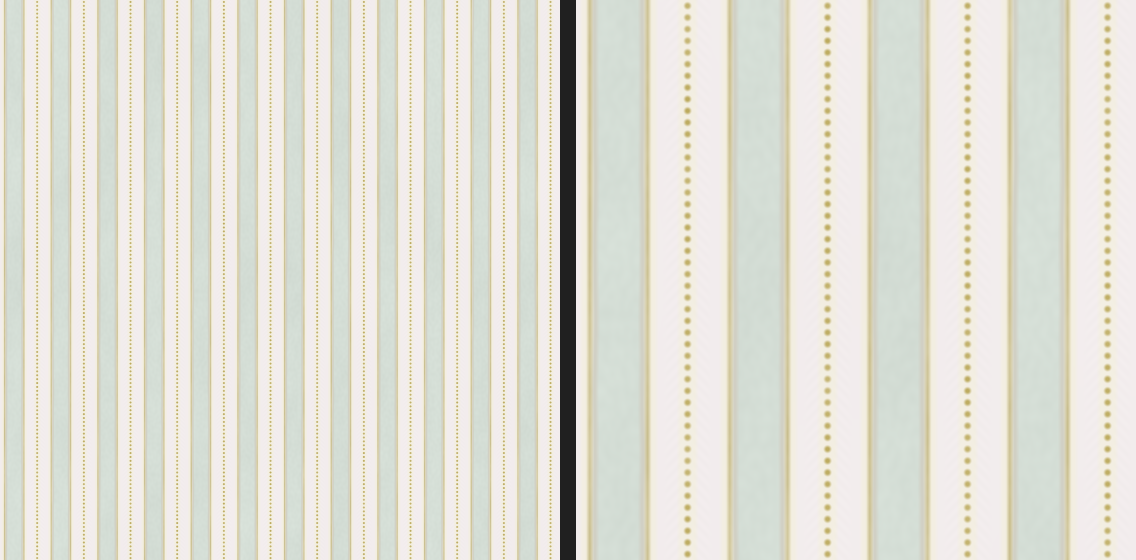
Left, the full canvas; right, a detail of the centre.
Write a Shadertoy shader that draws this pattern.

```glsl
const float REPEATS = 12.0;
const float DOTS = 144.0;
const float TAU = 6.2831853;

vec2 hashGradient(vec2 cell) {
    vec3 q = fract(cell.xyx * vec3(0.1031, 0.1030, 0.0973));
    q += dot(q, q.yzx + 33.33);
    float angle = TAU * fract((q.x + q.y) * q.z);
    return vec2(cos(angle), sin(angle));
}

// Gradient noise whose lattice wraps after a whole period
float gradientNoise(vec2 p, vec2 period) {
    vec2 i = floor(p), f = fract(p);
    vec2 w = f * f * f * (f * (f * 6.0 - 15.0) + 10.0);
    vec2 e = vec2(1.0, 0.0);
    float a = dot(hashGradient(mod(i, period)), f);
    float b = dot(hashGradient(mod(i + e.xy, period)), f - e.xy);
    float c = dot(hashGradient(mod(i + e.yx, period)), f - e.yx);
    float d = dot(hashGradient(mod(i + e.xx, period)), f - e.xx);
    return mix(mix(a, b, w.x), mix(c, d, w.x), w.y);
}

float wrappedNoise(vec2 uv, vec2 period) {
    return gradientNoise(uv * period, period);
}

// Box-filtered coverage of a vertical band
float band(float x, float center, float halfWidth, float blur) {
    float d = x - center;
    float covered = min(d + 0.5 * blur, halfWidth) - max(d - 0.5 * blur, -halfWidth);
    return clamp(covered / blur, 0.0, 1.0);
}

float disc(vec2 p, float radius, float blur) {
    return smoothstep(-0.5, 0.5, (radius - length(p)) / blur);
}

// Faint chevron weave on both sides of the dotted line
float weave(float offset, float y) {
    float side = abs(offset);
    float mask = smoothstep(0.03, 0.06, side) * (1.0 - smoothstep(0.13, 0.18, side));
    return mask * sin(TAU * (y * DOTS + side * 12.0));
}

void mainImage(out vec4 fragColor, in vec2 fragCoord) {
    vec2 uv = fragCoord / iResolution.xy;
    float x = fract(uv.x * REPEATS);
    float px = REPEATS / min(iResolution.x, iResolution.y);
    float soft = max(px, 0.028);

    vec3 blush = vec3(0.950, 0.928, 0.930);
    vec3 cream = vec3(0.952, 0.934, 0.886);
    vec3 ivory = vec3(0.935, 0.912, 0.815);
    vec3 sage = vec3(0.833, 0.870, 0.838);
    vec3 shade = vec3(0.820, 0.815, 0.770);
    vec3 gold = vec3(0.765, 0.720, 0.520);
    vec3 dotGold = vec3(0.740, 0.670, 0.370);

    float stripeMid = 0.305;
    float lineOffset = 0.206;
    float dotLine = 0.797;
    float grain = wrappedNoise(uv, vec2(192.0, 128.0));
    float mottling = wrappedNoise(uv, vec2(48.0, 24.0));
    float streak = wrappedNoise(uv, vec2(24.0, 16.0));
    float broad = wrappedNoise(uv, vec2(6.0, 5.0));

    // Ground with warm halos and weave
    vec3 color = mix(blush, cream, band(x, dotLine, 0.065, soft));
    color = mix(color, cream, band(x, stripeMid, 0.270, soft));
    color += 0.004 * weave(x - dotLine, uv.y);

    // Sage stripe with a worn, darker rim
    float rim = 0.008 * mottling;
    color = mix(color, ivory, band(x, stripeMid, 0.228, soft));
    color = mix(color, shade, band(x, stripeMid, 0.188 + rim, soft));
    vec3 cloth = sage + 0.014 * grain + 0.012 * mottling + 0.014 * broad;
    color = mix(color, cloth, band(x, stripeMid, 0.151 + rim, soft));

    // Paired gold lines with uneven ink
    float ink = clamp(0.88 + 0.35 * streak + 0.10 * grain, 0.0, 1.0);
    float lines = band(abs(x - stripeMid), lineOffset, 0.012, soft);
    color = mix(color, gold, lines * ink);

    // Dotted line
    float dotY = (fract(uv.y * DOTS) - 0.5) * REPEATS / DOTS;
    float dots = disc(vec2(x - dotLine, dotY), 0.021, soft);
    color = mix(color, dotGold, dots * (0.92 + 0.2 * mottling));

    color += 0.006 * broad;
    fragColor = vec4(clamp(color, 0.0, 1.0), 1.0);
}
```
